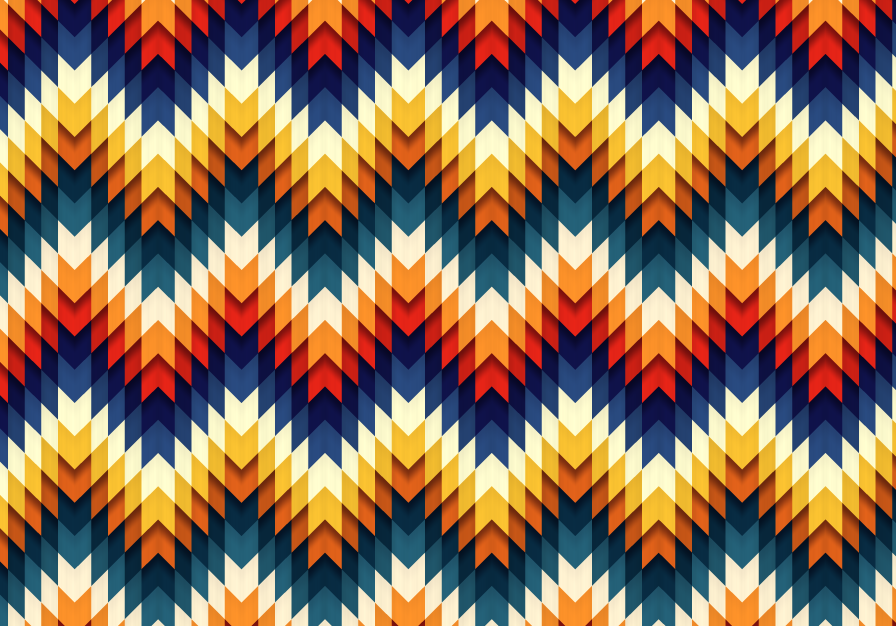
Reproduce this pattern procedurally as a Shadertoy shader.

```glsl
// Ten bands of the stack, listed from top to bottom
const vec3 BANDS[10] = vec3[10](
    vec3(1.00, 0.95, 0.82), vec3(0.99, 0.57, 0.16), vec3(0.90, 0.14, 0.09),
    vec3(0.06, 0.07, 0.29), vec3(0.16, 0.29, 0.50), vec3(1.00, 0.99, 0.81),
    vec3(0.98, 0.76, 0.19), vec3(0.88, 0.38, 0.10), vec3(0.03, 0.17, 0.26),
    vec3(0.14, 0.38, 0.47));

// Faint vertical grain from layered sines
float grain(float x) {
    return sin(x * 9.0) + 0.6 * sin(x * 23.0 + 1.3) + 0.4 * sin(x * 41.0 + 4.0);
}

// p is measured in column widths, with y running down from the top edge
vec3 chevrons(vec2 p) {
    // Mirrored columns: each slants up while the wave steps down
    float across = abs(mod(p.x + 0.524, 10.0) - 5.0);
    float column = min(floor(across), 4.0);
    float height = p.y / 1.993 - 7.12 + 0.5 * across - column;
    float depth = fract(height);
    int band = int(mod(floor(height), 10.0));
    vec3 color = BANDS[band];

    // Shadow under the upper edge, strongest on the red and dark bands
    int kind = band % 5;
    float strength = kind == 2 ? 0.53 : kind == 3 ? 0.58 : kind == 4 ? 0.12 : 0.04;
    float shadow = strength * (1.0 - smoothstep(0.02, 0.55, depth));
    color *= 1.0 - shadow * vec3(0.85, 1.0, 0.8);

    // Alternate columns, folded sides and woven grain
    float tint = kind == 0 ? 0.015 : kind == 1 ? 0.04 : 0.12;
    float side = fract(across);
    color *= 1.0 - tint * mod(column, 2.0);
    color *= 1.0 - 0.6 * tint * smoothstep(0.55, 1.0, side);
    return color * (1.0 + 0.009 * grain(p.x));
}

void mainImage(out vec4 fragColor, in vec2 fragCoord) {
    // Average a 4 by 4 grid of samples for smooth edges
    vec3 sum = vec3(0.0);
    for (int i = 0; i < 16; i++) {
        vec2 offset = (vec2(i % 4, i / 4) - 1.5) / 4.0;
        vec2 q = fragCoord + offset;
        q.y = iResolution.y - q.y;
        sum += chevrons(q * 53.7 / iResolution.x);
    }
    fragColor = vec4(sum / 16.0, 1.0);
}
```
